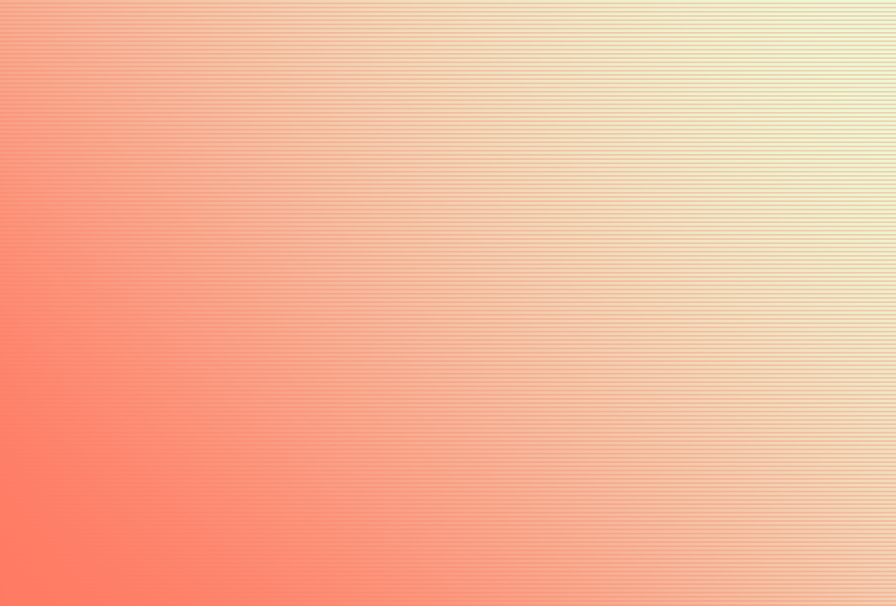
Reproduce this background procedurally as a Shadertoy shader.

```glsl
// Diagonal coral to pale cream gradient under fine horizontal pinstripes.

// Diagonal ramp from lower left to upper right, lifted mid-canvas and lower right.
float warmth(vec2 uv) {
    float ramp = smoothstep(0.0, 1.0, dot(uv, vec2(0.55, 0.45)));
    vec2 arch = 4.0 * uv * (1.0 - uv);
    return ramp + 0.06 * arch.x * arch.y + 0.1 * uv.x * (1.0 - uv.y);
}

// Total line width below x, where each unit starts with a line of given width.
float inkBelow(float x, float lineWidth) {
    return floor(x) * lineWidth + min(fract(x), lineWidth);
}

// Share of the pixel that is covered by lines, which smooths their edges.
float pinstripes(float y, float count) {
    float pixelSpan = count / iResolution.y;
    float x = y * count;
    float top = inkBelow(x + 0.5 * pixelSpan, 0.4);
    float bottom = inkBelow(x - 0.5 * pixelSpan, 0.4);
    return (top - bottom) / pixelSpan;
}

void mainImage(out vec4 fragColor, in vec2 fragCoord) {
    vec2 uv = fragCoord / iResolution.xy;
    vec3 coral = vec3(1.0, 0.48, 0.39);
    vec3 cream = vec3(0.92, 0.98, 0.84);

    // Background gradient
    vec3 color = mix(coral, cream, warmth(uv));

    // Coral lines, which melt into the lower-left corner
    color = mix(color, coral, 0.33 * pinstripes(uv.y, 144.0));

    fragColor = vec4(color, 1.0);
}
```
